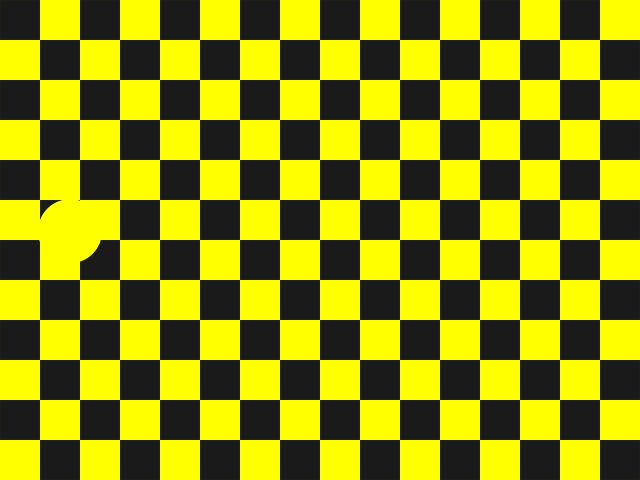
Reproduce this pattern procedurally as a Shadertoy shader.

```glsl
// Yellow and charcoal checkerboard, 16 by 12 squares, with one round yellow spot at the left.

// Signed distance to the square edges: positive in dark squares, negative in yellow ones.
float checkerDistance(vec2 p) {
    vec2 cell = floor(p);
    vec2 toEdge = 0.5 - abs(fract(p) - 0.5);
    float parity = mod(cell.x + cell.y, 2.0);
    return (2.0 * parity - 1.0) * min(toEdge.x, toEdge.y);
}

float circleDistance(vec2 p, vec2 center, float radius) {
    return length(p - center) - radius;
}

void mainImage(out vec4 fragColor, in vec2 fragCoord) {
    // One unit is one square; twelve fit the canvas height
    float pixel = 12.0 / iResolution.y;
    vec2 p = fragCoord * pixel;

    vec3 yellow = vec3(1.0, 1.0, 0.0);
    vec3 charcoal = vec3(0.10);
    vec3 rimColor = vec3(0.12, 0.12, 0.09);

    // Dark squares with a faint, thin rim
    float edge = checkerDistance(p);
    float inner = smoothstep(-0.5, 0.5, (edge - 0.032) / pixel);
    vec3 darkSquare = mix(rimColor, charcoal, inner);
    vec3 color = mix(yellow, darkSquare, smoothstep(-0.5, 0.5, edge / pixel));

    // Round spot that covers the squares beneath it
    float spot = circleDistance(p, vec2(1.75, 6.22), 0.8);
    color = mix(color, yellow, smoothstep(0.5, -0.5, spot / pixel));

    fragColor = vec4(color, 1.0);
}
```
